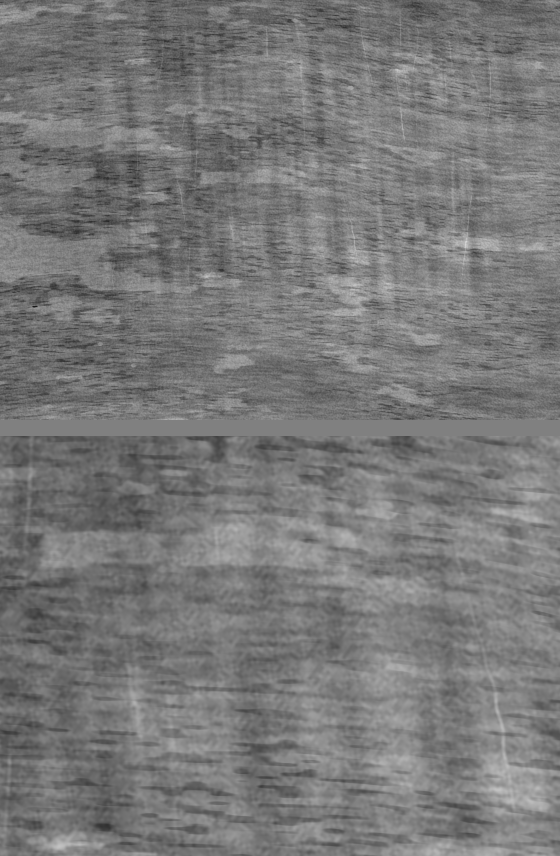
Top, the full canvas; bottom, a detail of the centre.
Reproduce this texture procedurally as a WebGL 1 fragment shader.

```glsl
precision highp float;
// Worn grey wood: fine level grain, ragged pale paint, upright brush marks and scratches.
uniform vec2 u_resolution;

const float BASE_TONE = 0.49;
const float BROAD_CONTRAST = 0.25;
const float STREAK_CONTRAST = 0.2;
const float FIBRE_CONTRAST = 0.12;
const float DASH_CONTRAST = 0.13;
const float BRUSH_CONTRAST = 0.15;
const float SPECK_CONTRAST = 0.1;
const float PAINT_LIFT = 0.12;
const float SCRATCH_LIFT = 0.13;
const float CHIP_LIFT = 0.16;
const vec2 FIBRE_SCALE = vec2(38.0, 230.0);
const vec2 DASH_SCALE = vec2(55.0, 270.0);
const vec2 STREAK_SCALE = vec2(9.0, 50.0);
const vec2 PAINT_SCALE = vec2(7.0, 20.0);
const vec2 KNOT_CENTRE = vec2(0.0, 0.42);
const vec2 EYE_CENTRE = vec2(0.425, 0.545);
const vec2 FLECK_CENTRE = vec2(0.083, 0.27);
const int SCRATCHES = 40;
const int CHIPS = 16;

float hash(vec2 p) {
  return fract(sin(dot(p, vec2(127.1, 311.7))) * 43758.5453);
}

float noise(vec2 p) {
  vec2 cell = floor(p);
  vec2 f = fract(p);
  f = f * f * (3.0 - 2.0 * f);
  float low = mix(hash(cell), hash(cell + vec2(1.0, 0.0)), f.x);
  float high = mix(hash(cell + vec2(0.0, 1.0)), hash(cell + 1.0), f.x);
  return mix(low, high, f.y);
}

float fbm(vec2 p) {
  float sum = 0.0;
  float weight = 0.533;
  for (int i = 0; i < 4; i++) {
    sum += weight * noise(p);
    p = p * 2.03 + 17.3;
    weight *= 0.5;
  }
  return sum;
}

// Soft-edged band: 1 between low and high
float band(float low, float high, float soft, float v) {
  return smoothstep(low - soft, low + soft, v) * (1.0 - smoothstep(high - soft, high + soft, v));
}

// Nearly upright, slightly bent lines; the wide ones are faint
float scratches(vec2 p) {
  float sum = 0.0;
  for (int i = 0; i < SCRATCHES; i++) {
    float id = float(i) + 1.0;
    vec2 centre = vec2(0.22 + 1.02 * hash(vec2(id, 1.0)), 0.32 + 0.6 * hash(vec2(id, 2.0)));
    float reach = mix(0.04, 0.17, hash(vec2(id, 3.0)));
    float lean = mix(-0.08, 0.26, hash(vec2(id, 4.0)));
    float along = p.y - centre.y;
    float bend = 0.02 * (noise(vec2(p.y * 9.0, id * 7.3)) - 0.5);
    bend += 0.003 * (noise(vec2(p.y * 60.0, id * 5.1)) - 0.5);
    float across = abs(p.x - centre.x + lean * along + bend);
    float broad = hash(vec2(id, 5.0));
    float width = mix(0.0025, 0.0075, broad * broad);
    float ends = 1.0 - smoothstep(reach * 0.4, reach, abs(along));
    float wear = smoothstep(0.1, 0.8, noise(vec2(p.y * 40.0, id * 3.7)));
    float strength = mix(1.0, 0.35, broad) * mix(0.4, 1.0, hash(vec2(id, 6.0)));
    sum += (1.0 - smoothstep(0.0, width, across)) * ends * mix(0.3, 1.0, wear) * strength;
  }
  return min(sum, 1.0);
}

// Small pale spots, drawn out along the grain
float chips(vec2 p) {
  float sum = 0.0;
  for (int i = 0; i < CHIPS; i++) {
    float id = float(i) + 40.0;
    vec2 centre = vec2(1.33 * hash(vec2(id, 1.0)), 0.1 + 0.85 * hash(vec2(id, 2.0)));
    float size = hash(vec2(id, 3.0));
    vec2 radius = vec2(mix(0.008, 0.055, size * size * size), mix(0.004, 0.007, size));
    float d = length((p - centre) / radius) + 0.9 * (noise(p * 130.0) - 0.5);
    sum += (1.0 - smoothstep(0.5, 1.1, d)) * mix(0.4, 1.0, hash(vec2(id, 4.0)));
  }
  return min(sum, 1.0);
}

void main() {
  vec2 p = gl_FragCoord.xy / u_resolution.y;

  // Grain direction drifts gently across the board
  vec2 grain = p;
  grain.y += 0.07 * (noise(p * vec2(1.6, 2.5)) - 0.5) - 0.03 * sin(p.x * 3.2);
  grain.y += 0.006 * (noise(p * vec2(11.0, 16.0)) - 0.5);
  float fibre = noise(grain * FIBRE_SCALE) - 0.5;
  float streak = fbm(grain * STREAK_SCALE) - 0.5;
  float tone = BASE_TONE + BROAD_CONTRAST * (fbm(grain * vec2(1.5, 5.0) + 3.7) - 0.5);
  tone -= 0.04 * smoothstep(0.82, 1.0, p.y) + 0.03 * band(0.8, 1.4, 0.2, p.x) * smoothstep(0.55, 0.8, p.y);

  // Ragged paint remnants over darker wood on the left
  float zone = (1.0 - smoothstep(0.15, 0.8, p.x)) * band(0.28, 0.7, 0.06, p.y);
  float ragged = fbm(grain * PAINT_SCALE + 9.1) + 0.3 * (zone - 0.68);
  ragged += 0.13 * (noise(grain * vec2(50.0, 95.0)) - 0.5) + 0.12 * streak + 0.06 * fibre;
  float paint = smoothstep(0.5, 0.59, ragged);
  tone += PAINT_LIFT * paint - 0.055 * zone;
  float bare = 1.0 - 0.55 * paint;
  tone += bare * (FIBRE_CONTRAST * fibre + STREAK_CONTRAST * streak);

  // Short dark pores, denser in some places
  float pores = smoothstep(0.52, 0.85, noise(grain * DASH_SCALE + 31.0));
  float density = smoothstep(0.25, 0.7, fbm(grain * vec2(5.0, 14.0) + 51.0));
  tone -= DASH_CONTRAST * bare * density * (pores - 0.15);

  // Upright brush marks through the middle
  float brushZone = band(0.25, 1.22, 0.12, p.x) * band(0.3, 0.95, 0.1, p.y);
  float brush = noise(vec2((p.x + 0.1 * p.y) * 42.0, p.y * 5.0)) - 0.5;
  brush += 0.6 * (noise(vec2((p.x + 0.06 * p.y) * 105.0, p.y * 9.0)) - 0.5);
  tone += BRUSH_CONTRAST * brush * mix(0.15, 0.8, brushZone);

  // Curved rings of the edge knot and the small eye
  float knot = length((p - KNOT_CENTRE) * vec2(1.0, 1.8)) + 0.05 * noise(p * 14.0);
  tone += 0.03 * sin(knot * 230.0) * (1.0 - smoothstep(0.06, 0.16, knot));
  float eye = length((p - EYE_CENTRE) * vec2(1.0, 1.5)) + 0.025 * (noise(p * 40.0) - 0.5);
  tone -= 0.07 * band(0.026, 0.04, 0.007, eye);

  // Surface marks and fine specks
  tone += SCRATCH_LIFT * scratches(p) + CHIP_LIFT * chips(p);
  tone += SPECK_CONTRAST * (noise(mat2(0.8, 0.6, -0.6, 0.8) * p * 340.0) - 0.5);
  float fleck = length((p - FLECK_CENTRE) * vec2(1.0, 3.0)) + 0.006 * noise(p * 150.0);
  tone = mix(0.1, tone, smoothstep(0.007, 0.012, fleck));

  gl_FragColor = vec4(vec3(clamp(tone, 0.0, 1.0)), 1.0);
}
```
